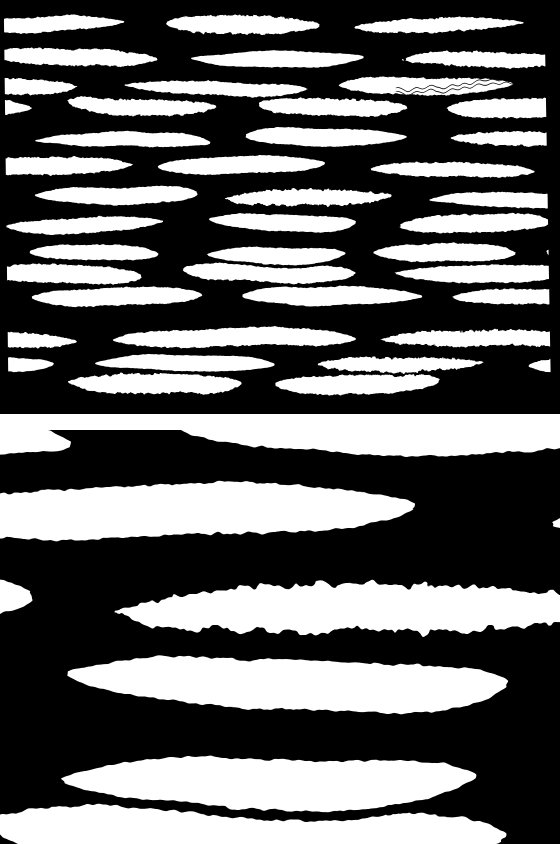
Top, the full canvas; bottom, a detail of the centre.
Write a Shadertoy shader that draws this pattern.

```glsl
// Stacked rows of long white lens-shaped slabs on black, like rough brush dashes.
// Each row repeats one tapered slab at its own pitch; hashes vary length, bow and taper,
// gradient noise frays the edges, and a thin seam keeps crowded rows apart.

const float UNITS = 100.0;        // canvas height in drawing units
const float SEAM = 0.75;          // black seam between touching rows
const int ROW_COUNT = 14;
const int VEINED_ROW = 2;
const int LAST_ROW = ROW_COUNT - 1;

// Per row: height, first gap, pitch
const vec3 ROWS[ROW_COUNT] = vec3[ROW_COUNT](
    vec3(94.2, 34.7, 47.5), vec3(85.8, 41.4, 49.8), vec3(78.9, 24.1, 52.8),
    vec3(73.7, 11.0, 45.8), vec3(66.7, 3.5, 50.0), vec3(59.7, 35.2, 49.0),
    vec3(52.1, 4.8, 47.2), vec3(45.8, 45.4, 46.7), vec3(38.8, 44.0, 42.3),
    vec3(33.9, 38.7, 51.9), vec3(28.2, 2.6, 52.0), vec3(18.3, 24.1, 65.3),
    vec3(11.9, 18.7, 51.9), vec3(7.4, 13.6, 48.0));

vec4 hash4(vec2 p) {
    vec4 q = fract(p.xyxy * vec4(0.1031, 0.1030, 0.0973, 0.1099));
    q += dot(q, q.wzxy + 33.33);
    return fract((q.xxyz + q.yzzw) * q.zywx);
}

float cornerSlope(vec2 corner, vec2 toPoint) {
    float angle = 6.2832 * hash4(corner + 57.0).x;
    return dot(vec2(cos(angle), sin(angle)), toPoint);
}

float gradientNoise(vec2 p) {
    vec2 i = floor(p), f = fract(p);
    vec2 w = f * f * f * (f * (f * 6.0 - 15.0) + 10.0);
    vec2 e = vec2(1.0, 0.0);
    float below = mix(cornerSlope(i, f), cornerSlope(i + e, f - e), w.x);
    float above = mix(cornerSlope(i + e.yx, f - e.yx), cornerSlope(i + 1.0, f - 1.0), w.x);
    return mix(below, above, w.y);
}

// Paired hairlines wandering through a slab, positive inside the lines
float veinLines(vec2 q, float u) {
    float path = q.y - 1.6 * u + 0.7 + 1.6 * gradientNoise(q * vec2(0.35, 0.1));
    float hairline = 0.09 - abs(abs(path) - 0.45);
    return min(hairline, 6.0 * (u + 0.35));
}

// Signed distance to the slab of one row that owns this point
float slabDistance(vec2 p, int row) {
    float rowHeight = ROWS[row].x, firstGap = ROWS[row].y, pitch = ROWS[row].z;
    float cell = floor((p.x - firstGap) / pitch);
    if (row == LAST_ROW && (cell < 0.0 || cell > 1.0)) return 10.0;

    vec2 id = vec2(cell + 11.0, float(row) * 7.0 + 3.0);
    vec4 extent = hash4(id);
    vec4 form = hash4(id + 131.0);

    // Ends, centre and normalised position along the slab
    float gapStart = firstGap + cell * pitch;
    float left = gapStart + mix(2.4, 6.0, extent.x);
    float right = gapStart + pitch - mix(2.4, 6.0, extent.y);
    float halfLength = 0.5 * (right - left);
    float u = (p.x - 0.5 * (left + right)) / halfLength;

    // Tapered profile around a tilted, bowed spine
    float taper = mix(2.0, 5.5, u < 0.0 ? form.x : form.y);
    float profile = pow(max(1.0 - pow(abs(u), taper), 0.0), 0.75);
    float thickness = mix(1.55, 2.4, extent.z);
    float spine = rowHeight + 0.9 * (extent.w - 0.5)
                + 1.3 * (form.z - 0.5) * u + 1.2 * (form.w - 0.5) * u * u
                + 0.7 * gradientNoise(vec2(p.x * 0.09, id.y + 0.5));

    // Frayed edge: rougher on some slabs than others
    float roughness = mix(0.15, 0.65, fract(form.x + extent.w));
    float fray = roughness * (gradientNoise(p * 0.7) + 0.6 * gradientNoise(p * 1.7));
    float d = abs(p.y - spine) - thickness * profile + fray * (0.4 + 0.6 * profile);
    d = max(d, (abs(u) - 1.0) * halfLength + 0.3 + 2.0 * fray);

    if (row == VEINED_ROW && cell == 1.0) d = max(d, veinLines(vec2(p.x, p.y - spine), u));
    return d;
}

// Slightly skewed side margins that cut the outer slabs straight
float marginDistance(vec2 p, float width) {
    float t = p.y / UNITS;
    return max(mix(2.1, 0.9, t) - p.x, p.x - width + mix(2.1, 3.8, t));
}

float patternDistance(vec2 p, float width) {
    float nearest = 10.0;
    for (int row = 0; row < ROW_COUNT; row++) {
        if (abs(p.y - ROWS[row].x) > 6.0) continue;
        float slab = max(slabDistance(p, row), SEAM - nearest);
        nearest = min(nearest, slab);
    }
    return max(nearest, marginDistance(p, width));
}

void mainImage(out vec4 fragColor, in vec2 fragCoord) {
    float unitsPerPixel = UNITS / iResolution.y;
    float width = iResolution.x * unitsPerPixel;
    float coverage = 0.0;

    // Four smoothed samples per pixel keep the steep slab tips clean
    for (int s = 0; s < 4; s++) {
        vec2 jitter = 0.5 * vec2(float(s & 1), float(s >> 1)) - 0.25;
        float d = patternDistance((fragCoord + jitter) * unitsPerPixel, width);
        coverage += 0.25 * clamp(0.5 - d / (0.5 * unitsPerPixel), 0.0, 1.0);
    }
    fragColor = vec4(vec3(coverage), 1.0);
}
```
